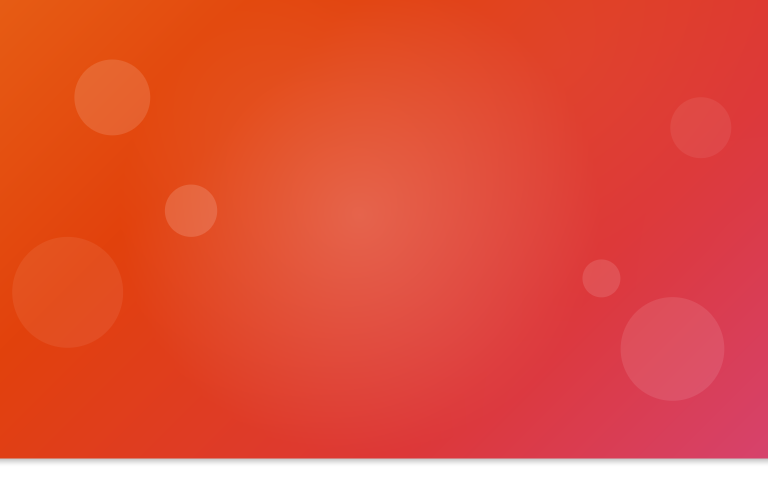
This background is drawn by a Shadertoy shader. Its source:

```glsl
// A warm banner: a diagonal orange-red-pink gradient under a soft glow, with
// translucent discs, resting on a white page and casting a thin shadow.
// Lengths are in canvas heights; each layer is blended over the one before.

const vec3 AMBER   = vec3(0.902, 0.361, 0.078);
const vec3 ORANGE  = vec3(0.884, 0.255, 0.047);
const vec3 RED     = vec3(0.865, 0.218, 0.220);
const vec3 PINK    = vec3(0.840, 0.260, 0.424);
const vec3 WHITE   = vec3(1.0);
const float BANNER_BOTTOM = 0.0448;

// Discs: centre x, centre y, radius, opacity
const int DISC_COUNT = 6;
const vec4 DISCS[DISC_COUNT] = vec4[DISC_COUNT](
    vec4(0.234, 0.797, 0.079, 0.13),
    vec4(0.398, 0.561, 0.0545, 0.15),
    vec4(0.141, 0.391, 0.1155, 0.07),
    vec4(1.460, 0.734, 0.0635, 0.07),
    vec4(1.253, 0.420, 0.0395, 0.12),
    vec4(1.401, 0.273, 0.108, 0.10));

// Four colour stops along t in 0..1
vec3 warmGradient(float t) {
    vec3 color = mix(AMBER, ORANGE, clamp(t / 0.29, 0.0, 1.0));
    color = mix(color, RED, clamp((t - 0.29) / 0.41, 0.0, 1.0));
    return mix(color, PINK, clamp((t - 0.70) / 0.30, 0.0, 1.0));
}

// Linear falloff from the centre to the rim
float glow(vec2 p, vec2 centre, float radius) {
    return max(0.0, 1.0 - length(p - centre) / radius);
}

// Antialiased coverage of a disc
float disc(vec2 p, vec2 centre, float radius, float pixel) {
    return clamp(0.5 - (length(p - centre) - radius) / pixel, 0.0, 1.0);
}

// Gradient, glows and discs
vec3 banner(vec2 p, float width, float pixel) {
    float t = (p.x + 1.0 - p.y) / (width + 1.0 - BANNER_BOTTOM);
    vec3 color = warmGradient(t);
    color = mix(color, WHITE, 0.20 * glow(p, vec2(0.75, 0.552), 0.50));
    color = mix(color, WHITE, 0.035 * glow(p, vec2(1.17, 0.875), 0.50));
    for (int i = 0; i < DISC_COUNT; i++) {
        vec4 d = DISCS[i];
        color = mix(color, WHITE, d.w * disc(p, d.xy, d.z, pixel));
    }
    return color;
}

// White page darkened just below the banner
vec3 page(float depth) {
    float shade = 1.0 - smoothstep(-0.008, 0.018, depth);
    return WHITE * (1.0 - 0.30 * shade);
}

void mainImage(out vec4 fragColor, in vec2 fragCoord) {
    float pixel = 1.0 / iResolution.y;
    vec2 p = fragCoord * pixel;
    float width = iResolution.x * pixel;

    float height = p.y - BANNER_BOTTOM;
    float coverage = clamp(0.5 + height / pixel, 0.0, 1.0);
    vec3 color = mix(page(-height), banner(p, width, pixel), coverage);
    fragColor = vec4(color, 1.0);
}
```
